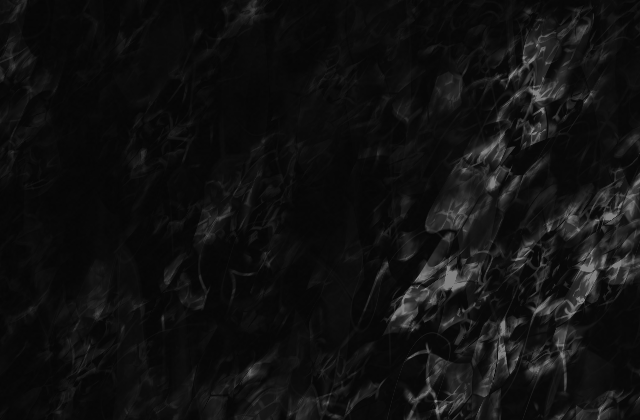
Give the GLSL for this texture, as a Shadertoy shader.

```glsl
// Crumpled black plastic film: dark folds with sharp grey glints, brighter to the right.

const float BLACK_FILM = 0.025;
const float BRIGHTEST = 0.5;

float hash(vec2 p) {
    return fract(sin(dot(p, vec2(127.1, 311.7))) * 43758.5453);
}

vec2 hash2(vec2 p) {
    return vec2(hash(p), hash(p + 37.7));
}

float noise(vec2 p) {
    vec2 cell = floor(p), f = fract(p);
    f = f * f * (3.0 - 2.0 * f);
    float low = mix(hash(cell), hash(cell + vec2(1, 0)), f.x);
    float high = mix(hash(cell + vec2(0, 1)), hash(cell + vec2(1, 1)), f.x);
    return mix(low, high, f.y);
}

float fbm(vec2 p) {
    float sum = 0.0, weight = 0.5;
    for (int i = 0; i < 4; i++) {
        sum += weight * noise(p);
        p = mat2(1.6, 1.2, -1.2, 1.6) * p + 7.3;
        weight *= 0.5;
    }
    return sum / 0.9375;
}

// Turns the axes so that x runs along the angle, and squeezes across it.
vec2 alongGrain(vec2 p, float angle, float stretch) {
    vec2 dir = vec2(cos(angle), sin(angle));
    return vec2(dot(p, dir), dot(p, vec2(-dir.y, dir.x)) * stretch);
}

// Gentle bend that keeps edges nearly straight.
vec2 bend(vec2 p, float amount) {
    return p + amount * (vec2(noise(p * 0.8), noise(p * 0.8 + 19.4)) - 0.5);
}

// Voronoi facet: x = distance to the border, y = reflected tone.
vec2 facet(vec2 p) {
    vec2 base = floor(p), nearest = vec2(0), nearestId = vec2(0);
    float best = 9.0;
    for (int y = -1; y <= 1; y++)
    for (int x = -1; x <= 1; x++) {
        vec2 id = base + vec2(x, y);
        vec2 toSeed = id + hash2(id) - p;
        float d = dot(toSeed, toSeed);
        if (d < best) { best = d; nearest = toSeed; nearestId = id; }
    }
    float border = 9.0;
    for (int y = -2; y <= 2; y++)
    for (int x = -2; x <= 2; x++) {
        vec2 id = nearestId + vec2(x, y);
        vec2 toSeed = id + hash2(id) - p;
        vec2 gap = toSeed - nearest;
        if (dot(gap, gap) > 0.0001)
            border = min(border, dot(0.5 * (toSeed + nearest), normalize(gap)));
    }
    vec2 slope = hash2(nearestId + 5.1) - 0.5;
    return vec2(border, hash(nearestId + 11.9) + 1.1 * dot(slope, nearest));
}

// Light caught by one layer of facets, with thin bright rims on some folds.
float glints(vec2 p, float scale, float angle, float stretch, float pixel) {
    vec2 q = bend(alongGrain(p, angle, stretch) * scale, 1.1);
    vec2 f = facet(q);
    float soft = pixel * scale * stretch;
    float tilt = f.y + 0.4 * (fbm(q * 2.3) - 0.5);
    float miss = (tilt - 0.84) / 0.13;
    float face = exp(-miss * miss) * smoothstep(0.0, soft, f.x);
    float rim = 1.0 - smoothstep(0.3 * soft, soft + 0.03, f.x);
    return face + 0.9 * rim * smoothstep(0.5, 0.8, noise(q * 1.7 + 4.0));
}

// Hairline wrinkles along the middle contour of the noise.
float wrinkles(vec2 p, float width) {
    float ridge = abs(noise(bend(p, 0.8)) - 0.5);
    return 1.0 - smoothstep(0.0, width, ridge);
}

// Broad lighting: strong at right, weak at left and in the upper corner.
float exposure(vec2 p) {
    float right = smoothstep(0.78, 1.2, p.x + 0.2 * (0.5 - p.y));
    float corner = smoothstep(0.78, 1.05, p.y) * 0.6;
    float lower = 1.0 - smoothstep(0.1, 0.75, p.y);
    float left = 0.2 + 0.2 * lower * smoothstep(0.1, 0.5, p.x);
    return mix(left, 1.0 - corner, right);
}

void mainImage(out vec4 fragColor, in vec2 fragCoord) {
    vec2 p = fragCoord / iResolution.y;
    float pixel = 1.0 / iResolution.y;
    float light = exposure(p);

    // Patches where the film is creased enough to catch light
    float patches = smoothstep(0.37, 0.64, fbm(alongGrain(p, 1.0, 1.6) * 4.2 + 2.7));
    float sparks = smoothstep(0.42, 0.66, fbm(alongGrain(p, 0.8, 1.5) * 8.0 + 31.0));

    // Long sheets, medium shards, slivers and fine splinters
    float sheets = glints(p, 3.6, 1.62, 3.0, pixel);
    float shards = glints(p + 3.1, 8.0, 1.1, 2.3, pixel);
    float slivers = glints(p + 8.6, 15.0, 0.75, 2.2, pixel);
    float splinters = glints(p + 5.4, 27.0, 1.0, 2.0, pixel);
    float hairs = wrinkles(alongGrain(p, 1.25, 2.4) * 5.0, 0.02);

    float grey = BLACK_FILM + 0.008 * light;
    grey += sheets * (0.012 + 0.04 * light * patches);
    grey += shards * light * (0.025 + 0.16 * patches);
    grey += slivers * light * (0.015 + 0.2 * patches * sparks + 0.07 * sparks);
    grey += splinters * light * sparks * (0.03 + 0.17 * patches);
    grey += shards * (slivers + splinters) * light * patches * 0.2;
    grey += hairs * light * (0.01 + 0.06 * patches);
    grey += 0.008 * (noise(p * 170.0) - 0.5);

    fragColor = vec4(vec3(min(grey, BRIGHTEST)), 1.0);
}
```
